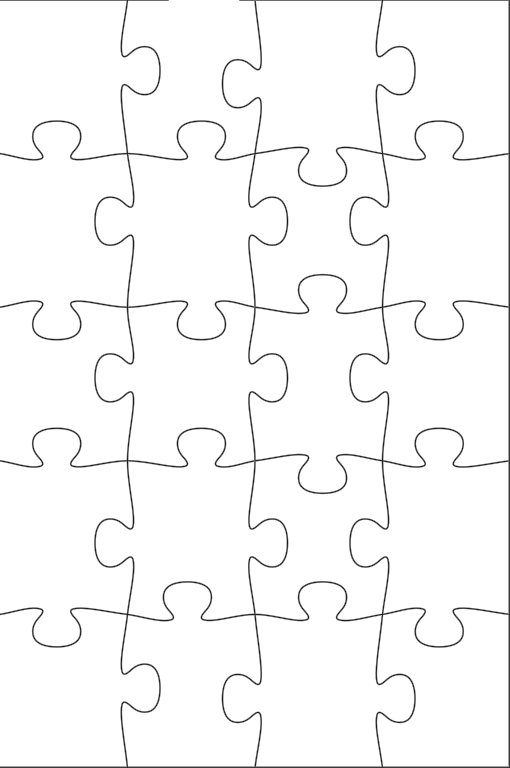
A Shadertoy shader for this pattern:

```glsl
#define SHEET vec2(510.0, 768.0)
#define GRID vec2(4.0, 5.0)
#define LINE_WIDTH 1.35
#define SOFTNESS 1.3
#define INK vec3(0.1)
#define PAPER vec3(1.0)
#define NODE_BEND 2.2
#define SHOULDER 8.3
// One bit per seam, four bits per row: set when its tab points down or right.
#define TABS_DOWN 0x94B4
#define TABS_RIGHT 0x52225

float segmentDistance(vec2 p, vec2 a, vec2 b) {
    vec2 ab = b - a, ap = p - a;
    return length(ap - ab * clamp(dot(ap, ab) / dot(ab, ab), 0.0, 1.0));
}

vec2 bezier(vec2 a, vec2 b, vec2 c, vec2 d, float t) {
    float s = 1.0 - t;
    return s * s * s * a + 3.0 * s * t * (s * b + t * c) + t * t * t * d;
}

float bezierDistance(vec2 p, vec2 a, vec2 b, vec2 c, vec2 d) {
    const int STEPS = 10;
    float nearest = 1e5;
    vec2 previous = a;
    for (int i = 1; i <= STEPS; i++) {
        vec2 point = bezier(a, b, c, d, float(i) / float(STEPS));
        nearest = min(nearest, segmentDistance(p, previous, point));
        previous = point;
    }
    return nearest;
}

float tabDirection(int mask, int bit) {
    return float((mask >> bit) & 1) * 2.0 - 1.0;
}

// q.x runs along the seam, q.y across it; the two halves mirror at the tab.
float seamDistance(vec2 q, float len, float centre, float dir, float before, float after) {
    bool firstHalf = q.x < centre;
    float reach = firstHalf ? centre : len - centre;
    float neighbour = firstHalf ? before : after;
    float bend = neighbour == dir ? 0.0 : NODE_BEND;
    q = vec2(abs(q.x - centre), q.y * dir);

    vec2 corner = vec2(16.5, -5.5);
    vec2 neck = vec2(18.5, 4.0);
    vec2 cheek = vec2(24.0, 17.5);
    vec2 crown = vec2(0.0, 32.5);
    float d = bezierDistance(q, vec2(reach, 0.0), vec2(mix(reach, corner.x, 0.35), -bend),
                             vec2(27.0, -SHOULDER), corner);
    d = min(d, bezierDistance(q, corner, vec2(11.8, -4.0), vec2(14.5, -0.5), neck));
    d = min(d, bezierDistance(q, neck, vec2(22.0, 8.0), vec2(24.0, 12.0), cheek));
    return min(d, bezierDistance(q, cheek, vec2(24.0, 28.0), vec2(14.0, 32.5), crown));
}

float horizontalSeam(vec2 p, vec2 piece, ivec2 cell) {
    int row = clamp(int(round(p.y / piece.y)), 1, 4) - 1;
    int bit = row * 4 + cell.x;
    float dir = tabDirection(TABS_DOWN, bit);
    float before = cell.x > 0 ? tabDirection(TABS_DOWN, bit - 1) : -dir;
    float after = cell.x < 3 ? tabDirection(TABS_DOWN, bit + 1) : -dir;
    float centre = vec4(0.445, 0.58, 0.53, 0.445)[cell.x];
    if (row == 3 && cell.x == 1) centre = 0.47;
    vec2 q = p - piece * vec2(cell.x, row + 1);
    return seamDistance(q, piece.x, centre * piece.x, dir, before, after);
}

float verticalSeam(vec2 p, vec2 piece, ivec2 cell) {
    int column = clamp(int(round(p.x / piece.x)), 1, 3) - 1;
    int bit = cell.y * 4 + column;
    float dir = tabDirection(TABS_RIGHT, bit);
    float before = cell.y > 0 ? tabDirection(TABS_RIGHT, bit - 4) : -dir;
    float after = cell.y < 4 ? tabDirection(TABS_RIGHT, bit + 4) : -dir;
    float centres[5] = float[5](0.46, 0.44, 0.46, 0.535, 0.547);
    float centre = centres[cell.y];
    if (cell.y == 0 && column == 1) centre = 0.545;
    if (cell.y == 4 && column == 0) centre = 0.48;
    vec2 q = p - piece * vec2(column + 1, cell.y);
    return seamDistance(q.yx, piece.y, centre * piece.y, dir, before, after);
}

// Right and bottom rules, and a top rule with a gap.
float borderDistance(vec2 p) {
    vec2 farEdge = abs(SHEET - 0.7 - p);
    float gap = max(36.0 - abs(p.x - 204.0), 0.0);
    return min(min(farEdge.x, farEdge.y), length(vec2(gap, p.y)));
}

void mainImage(out vec4 fragColor, in vec2 fragCoord) {
    vec2 uv = fragCoord / iResolution.xy;
    vec2 p = vec2(uv.x, 1.0 - uv.y) * SHEET;
    vec2 piece = SHEET / GRID;
    ivec2 cell = ivec2(clamp(floor(p / piece), vec2(0.0), GRID - 1.0));

    float d = min(horizontalSeam(p, piece, cell), verticalSeam(p, piece, cell));
    d = min(d, borderDistance(p));

    // Thin lines keep their ink when the blur is wider than the stroke.
    float blur = SOFTNESS * SHEET.x / iResolution.x;
    float coverage = clamp((0.5 * LINE_WIDTH - d) / blur + 0.5, 0.0, 1.0);
    coverage *= min(1.0, LINE_WIDTH / blur + 0.2);
    fragColor = vec4(mix(PAPER, INK, coverage), 1.0);
}
```
